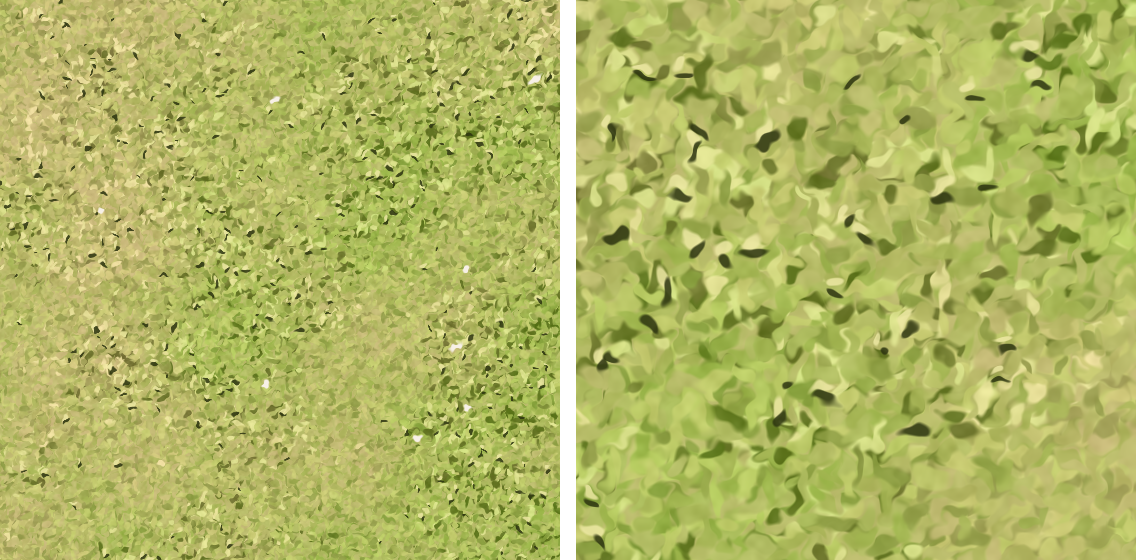
Left, the full canvas; right, a detail of the centre.
Give the GLSL for this texture, as a Shadertoy shader.

```glsl
float hash(vec2 p) {
    return fract(sin(dot(p, vec2(127.1, 311.7))) * 43758.5453);
}

float noise(vec2 p) {
    vec2 i = floor(p), f = fract(p);
    f = f * f * (3.0 - 2.0 * f);
    return mix(mix(hash(i), hash(i + vec2(1, 0)), f.x),
               mix(hash(i + vec2(0, 1)), hash(i + vec2(1, 1)), f.x), f.y);
}

float fbm(vec2 p) {
    return 0.55 * noise(p) + 0.3 * noise(p * 2.1 + 7.0) + 0.15 * noise(p * 4.3 + 19.0);
}

// Soft-edged ellipse, turned by an angle
float blade(vec2 p, float angle, vec2 size) {
    float c = cos(angle), s = sin(angle);
    vec2 q = vec2(c * p.x + s * p.y, c * p.y - s * p.x) / size;
    return 1.0 - smoothstep(0.65, 1.15, length(q));
}

// Grass tones from dark to pale, spaced by their share of the area
vec3 grassTone(float t) {
    vec3 c = vec3(0.40, 0.44, 0.15);
    c = mix(c, vec3(0.58, 0.62, 0.29), smoothstep(0.02, 0.07, t));
    c = mix(c, vec3(0.67, 0.71, 0.35), smoothstep(0.17, 0.24, t));
    c = mix(c, vec3(0.74, 0.74, 0.43), smoothstep(0.44, 0.51, t));
    c = mix(c, vec3(0.78, 0.80, 0.44), smoothstep(0.69, 0.76, t));
    return mix(c, vec3(0.89, 0.89, 0.58), smoothstep(0.91, 0.95, t));
}

void mainImage(out vec4 fragColor, in vec2 fragCoord) {
    vec2 uv = fragCoord / iResolution.y;

    // Broad patches: lush against dry, and busy against calm
    float lush = fbm(uv * 5.0 + 3.0) - 0.5 + 0.25 * (uv.x - uv.y);
    float busy = smoothstep(0.3, 0.7, fbm(uv * 6.0 + 31.0) + 0.15 * (uv.x - 0.5));

    // Ragged outlines
    vec2 warp = vec2(noise(uv * 130.0), noise(uv * 130.0 + 50.0)) - 0.5;
    vec2 pos = uv + 0.007 * warp;

    // Overlapping blades and leaves
    vec3 col = grassTone(0.5);
    for (int layer = 0; layer < 7; layer++) {
        vec2 p = pos * 62.0 + float(layer) * vec2(17.37, 41.73);
        vec2 cell = floor(p);
        for (int k = 0; k < 9; k++) {
            vec2 id = cell + vec2(k % 3, k / 3) - 1.0;
            vec2 seed = id + float(layer) * 5.3;
            vec2 centre = id + vec2(hash(seed + 1.7), hash(seed + 8.3));
            float angle = 0.7 + 2.6 * (hash(seed + 13.1) - 0.5);
            vec2 size = vec2(mix(0.35, 0.8, hash(seed + 21.9)), mix(0.18, 0.38, hash(seed + 34.6)));
            float tone = 0.5 + (hash(seed + 47.2) - 0.5) * mix(0.85, 1.15, busy) - 0.12 * lush;
            float tint = clamp(1.6 * lush + 0.7 * (hash(seed + 59.4) - 0.5), -0.7, 0.7);
            vec3 leaf = grassTone(tone) + tint * vec3(-0.09, 0.01, -0.09);
            col = mix(col, leaf, 0.92 * blade(p - centre, angle, size));
        }
    }

    // Fine mottling
    col += 0.05 * (noise(uv * 210.0) - 0.5) + 0.04 * (noise(uv * 90.0) - 0.5);

    // Clustered dark gaps with sunlit leaves beside them
    vec2 p = pos * 42.0;
    for (int k = 0; k < 9; k++) {
        vec2 id = floor(p) + vec2(k % 3, k / 3) - 1.0;
        vec2 d = p - id - vec2(hash(id + 3.1), hash(id + 6.7));
        float cluster = smoothstep(0.45, 0.75, fbm(id / 7.0 + 31.0));
        float present = step(hash(id + 11.3), 0.03 + 0.35 * cluster);
        float angle = 2.4 * (hash(id + 15.9) - 0.4);
        float size = mix(0.5, 1.1, hash(id + 23.3));
        float lit = present * step(0.35, hash(id + 29.1));
        col = mix(col, vec3(0.93, 0.91, 0.64), 0.85 * lit * blade(d - vec2(-0.1, 0.28), angle + 0.5, size * vec2(0.34, 0.18)));
        col = mix(col, vec3(0.17, 0.20, 0.06), 0.85 * present * blade(d, angle, size * vec2(0.34, 0.14)));
    }

    // Rare white flecks
    p = pos * 14.0;
    for (int k = 0; k < 9; k++) {
        vec2 id = floor(p) + vec2(k % 3, k / 3) - 1.0;
        vec2 d = p - id - vec2(hash(id + 71.3), hash(id + 83.9));
        float present = step(hash(id + 97.7), 0.06);
        vec2 size = vec2(mix(0.09, 0.22, hash(id + 61.1)), 0.085);
        col = mix(col, vec3(0.97, 0.94, 0.90), present * blade(d, 0.35 + 0.5 * hash(id + 67.0), size));
    }

    fragColor = vec4(clamp(col, 0.0, 1.0), 1.0);
}
```
